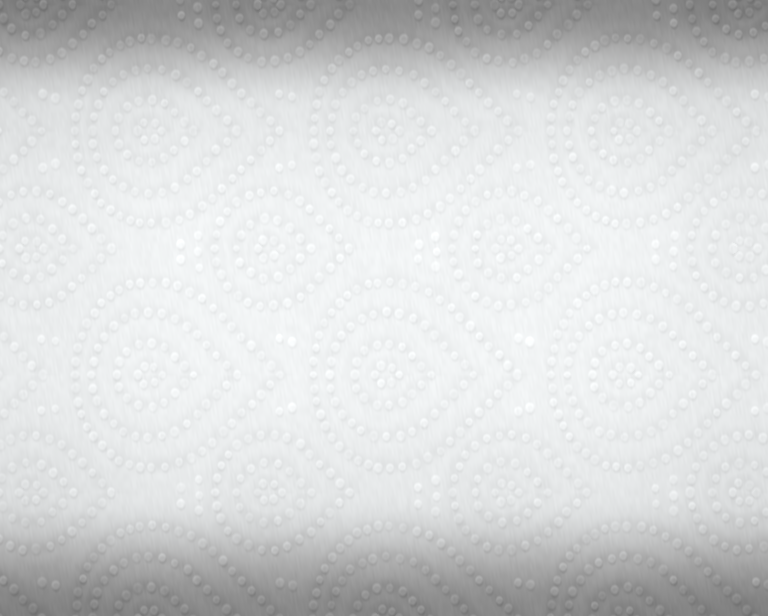
Reproduce this texture procedurally as a Shadertoy shader.

```glsl
const vec2 TILE = vec2(0.386, 0.396);
const vec2 BIG_CENTRE = vec2(0.241, 0.788);
const vec2 SMALL_CENTRE = vec2(0.435, 0.597);
const vec2 DOT_RADIUS = vec2(0.0071, 0.0082);
const float DOT_PITCH = 0.0222;
const float QUARTER_PI = 0.785398;
const float HALF_DROP = 3.35619; // half outline length of a unit drop

float hash(vec2 p) {
    vec3 q = fract(vec3(p.xyx) * 0.1031);
    q += dot(q, q.yzx + 33.33);
    return fract((q.x + q.y) * q.z);
}

float noise(vec2 p) {
    vec2 cell = floor(p), f = fract(p);
    f = f * f * (3.0 - 2.0 * f);
    return mix(mix(hash(cell), hash(cell + vec2(1, 0)), f.x),
               mix(hash(cell + vec2(0, 1)), hash(cell + vec2(1, 1)), f.x), f.y);
}

// One embossed dot; the seed varies its place, size and height
float bump(vec2 offset, vec2 seed, float pixel) {
    vec2 jitter = vec2(hash(seed), hash(seed + 17.3)) - 0.5;
    float size = mix(0.85, 1.1, hash(seed + 41.7));
    float d = length((offset + jitter * 0.003) / (DOT_RADIUS * size));
    float height = mix(0.55, 1.0, hash(seed + 73.1));
    return height * (1.0 - smoothstep(0.55, 1.0 + pixel / DOT_RADIUS.x, d));
}

// Point at arc length s on the upper half of a unit drop, from its tip
vec2 dropPoint(float s) {
    if (s < 1.0) return vec2(sqrt(2.0), 0.0) + vec2(-s, s) * sqrt(0.5);
    float angle = QUARTER_PI + s - 1.0;
    return vec2(cos(angle), sin(angle));
}

// Dotted drop outline: x = dots, y = soft pressed band
vec2 dropRing(vec2 p, float radius, vec2 seed, float pixel) {
    float side = p.y < 0.0 ? 5.0 : 0.0;
    float squash = 1.15 - 2.4 * radius;
    p.y = abs(p.y);
    vec2 q = p / radius;
    if (q.x < 0.0) q.x /= squash;
    bool straight = q.x > q.y;
    float s = straight ? clamp((q.y - q.x) * sqrt(0.5) + 1.0, 0.0, 1.0)
                       : 1.0 + atan(q.y, q.x) - QUARTER_PI;
    float d = straight ? (q.x + q.y) * sqrt(0.5) - 1.0 : length(q) - 1.0;
    float count = max(3.0, round(HALF_DROP * radius / DOT_PITCH));
    float k = round(s / HALF_DROP * count);
    if (k < 0.5 || k > count - 0.5) side = 0.0;
    vec2 centre = dropPoint(k / count * HALF_DROP) * radius;
    if (centre.x < 0.0) centre.x *= squash;
    float reach = d * radius / 0.011;
    return vec2(bump(p - centre, seed + vec2(k, side), pixel), exp(-reach * reach));
}

// Straight row of evenly stepped dots
float dotRow(vec2 p, vec2 start, vec2 pitch, float count, vec2 seed, float pixel) {
    float k = clamp(round(dot(p - start, pitch) / dot(pitch, pitch)), 0.0, count - 1.0);
    return bump(p - start - k * pitch, seed + vec2(k, 9.0), pixel);
}

// Nested drops around a small core
vec2 nestedDrops(vec2 p, float outer, float gap, int rings, vec2 seed, float pixel) {
    vec2 result = dropRing(p, 0.0155, seed, pixel);
    for (int i = 0; i < rings; i++) {
        float radius = outer - gap * float(i);
        result = max(result, dropRing(p, radius, seed + 31.0 * float(i + 1), pixel));
    }
    return result;
}

// Whole embossing: large and small drops on staggered grids
vec2 relief(vec2 p, float pixel) {
    vec2 big = p - BIG_CENTRE;
    vec2 bigId = round((big - vec2(0.057, 0.0)) / TILE);
    big -= bigId * TILE;
    vec2 bigSeed = bigId * 137.0 + 900.0;
    vec2 result = nestedDrops(big, 0.151, 0.05, 3, bigSeed, pixel);

    vec2 small = p - SMALL_CENTRE;
    vec2 smallId = round(small / TILE);
    small -= smallId * TILE;
    vec2 smallSeed = smallId * 149.0 + 2300.0;
    result = max(result, nestedDrops(small, 0.093, 0.044, 2, smallSeed, pixel));

    // Loose dots that fill the gaps
    vec2 folded = vec2(big.x, abs(big.y));
    float loose = dotRow(folded, vec2(0.213, 0.059), vec2(0.021, -0.005), 2.0, bigSeed, pixel);
    for (int i = 0; i < 2; i++) {
        float count = 2.0 + float(i);
        vec2 start = vec2(-0.142 + 0.029 * float(i), -0.005 - 0.0125 * (count - 1.0));
        loose = max(loose, dotRow(small, start, vec2(0.0, 0.025), count, smallSeed + 61.0 * count, pixel));
    }
    return vec2(max(result.x, loose), result.y);
}

// Light falling off towards the upper and lower edges
float rollShade(float y, float side) {
    float d = min(y, (1.0 - y) * 1.1);
    float light = 0.54 + 0.35 * smoothstep(0.0, 0.2, d) + 0.065 * smoothstep(0.1, 0.42, d);
    return light - 0.035 * smoothstep(0.25, 0.5, abs(side));
}

void mainImage(out vec4 fragColor, in vec2 fragCoord) {
    float pixel = 1.0 / iResolution.y;
    vec2 p = fragCoord * pixel;
    float shade = rollShade(p.y, fragCoord.x / iResolution.x - 0.5);

    // Embossing lit from above
    vec2 here = relief(p, pixel);
    vec2 above = relief(p + vec2(-0.001, 0.0045), pixel);
    float contrast = mix(1.5, 1.0, smoothstep(0.55, 0.95, shade));
    shade += contrast * (0.032 * here.x + 0.035 * (here.x - above.x));
    shade -= contrast * (0.022 * here.y + 0.02 * (here.y - above.y));

    // Paper fibres
    vec2 grain = vec2(p.x + 0.15 * p.y, p.y);
    shade += 0.022 * (noise(grain * vec2(310.0, 75.0)) - 0.5);
    shade += 0.012 * (noise(grain * vec2(120.0, 90.0) + 50.0) - 0.5);

    vec3 tint = mix(vec3(1.0), vec3(0.994, 1.004, 1.007), smoothstep(0.6, 0.9, shade));
    fragColor = vec4(clamp(shade * tint, 0.0, 1.0), 1.0);
}
```
